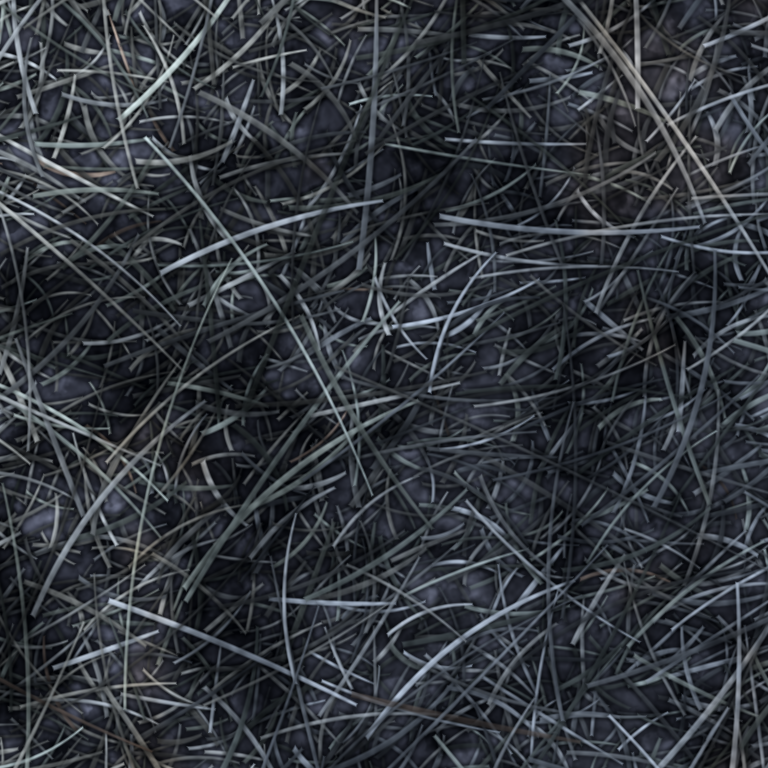
Reproduce this texture procedurally as a Shadertoy shader.

```glsl
#define LAYERS 18
#define FINE_CELL 0.061
#define LONG_CELL 0.40
#define THIN 0.0018
#define THICK 0.0039
#define SOFTNESS 0.0019
#define SHADOW_REACH 0.0075
#define SHADOW_DEPTH 0.32
#define DARK_STEM 0.14
#define PALE_STEM 0.66
#define EXPOSURE 1.72
#define SHOULDER 0.70

// Integer hash: three random values per cell
vec3 hash3(ivec3 cell) {
    uvec3 v = uvec3(cell) * 1664525u + 1013904223u;
    v.x += v.y * v.z; v.y += v.z * v.x; v.z += v.x * v.y;
    v ^= v >> 16u;
    v.x += v.y * v.z; v.y += v.z * v.x; v.z += v.x * v.y;
    return vec3(v >> 8u) / 16777216.0;
}

float noise(vec2 p, int seed) {
    ivec2 i = ivec2(floor(p));
    vec2 f = fract(p);
    f = f * f * (3.0 - 2.0 * f);
    float a = hash3(ivec3(i, seed)).x;
    float b = hash3(ivec3(i + ivec2(1, 0), seed)).x;
    float c = hash3(ivec3(i + ivec2(0, 1), seed)).x;
    float d = hash3(ivec3(i + ivec2(1, 1), seed)).x;
    return mix(mix(a, b, f.x), mix(c, d, f.x), f.y);
}

float fbm(vec2 p, int seed) {
    float sum = 0.0, gain = 0.53;
    for (int i = 0; i < 4; i++) {
        sum += gain * noise(p, seed + i);
        p = mat2(0.8, 0.6, -0.6, 0.8) * p * 2.1;
        gain *= 0.5;
    }
    return sum;
}

// Tapered bent stem: x = distance outside the edge, y = position across
vec2 stem(vec2 p, float angle, float halfLength, float bend, float width) {
    float c = cos(angle), s = sin(angle);
    vec2 q = vec2(c * p.x + s * p.y, c * p.y - s * p.x);
    float along = q.x / halfLength;
    float slope = 2.0 * bend * along;
    float across = (q.y - bend * halfLength * (along * along - 0.33)) / sqrt(1.0 + slope * slope);
    float taper = width * (1.0 - 0.3 * along * along - 0.2 * along);
    return vec2(max(abs(across) - taper, abs(q.x) - halfLength), across / width);
}

vec3 soil(vec2 uv) {
    float litter = fbm(uv * 28.0, 40);
    float flakes = smoothstep(0.5, 0.62, fbm(uv * 22.0 + 7.0, 50));
    float tone = 0.02 + 0.17 * litter + 0.14 * flakes * litter;
    return tone * vec3(0.96, 0.97, 1.1);
}

vec3 stemColor(vec3 rnd, float cool, float corner) {
    float tone = mix(DARK_STEM, PALE_STEM, pow(rnd.x, 1.6));
    vec3 tint = mix(vec3(1.0, 1.0, 0.93), vec3(0.94, 1.0, 1.06), clamp(cool + rnd.y - 0.4, 0.0, 1.0));
    tint = mix(tint, vec3(0.93, 1.04, 0.95), 0.6 * step(0.8, rnd.z));
    tint = mix(tint, vec3(1.25, 0.95, 0.75), 0.6 * step(rnd.z, 0.008 + 0.03 * corner));
    return tone * tint * (1.0 + 0.2 * corner);
}

// One stem per cell, drawn over the layers below
void drawLayer(inout vec3 col, vec2 uv, int layer, float cool, float corner) {
    float rise = float(layer) / float(LAYERS - 1);
    float size = mix(FINE_CELL, LONG_CELL, rise * rise);
    vec2 p = uv + hash3(ivec3(layer, 3, 91)).xy * size;
    ivec2 home = ivec2(floor(p / size));
    for (int j = -1; j <= 1; j++)
    for (int i = -1; i <= 1; i++) {
        ivec2 cell = home + ivec2(i, j);
        vec3 place = hash3(ivec3(cell, layer * 3 + 100));
        vec3 form = hash3(ivec3(cell, layer * 3 + 101));
        vec3 shade = hash3(ivec3(cell, layer * 3 + 102));

        // Directions lean to a shallow climb, with some upright stems
        float turn = place.z * 2.0 - 1.0;
        float angle = 0.45 + 1.57 * mix(turn, turn * abs(turn), 0.35 + 0.4 * rise);
        float halfLength = size * mix(0.4, 0.85, form.x);
        float bend = (form.y - 0.5) * mix(0.55, 0.28, rise);
        float width = mix(THIN, THICK, form.z * form.z) * mix(0.95, 1.1, rise);
        vec2 s = stem(p - (vec2(cell) + place.xy) * size, angle, halfLength, bend, width);

        float shadow = 1.0 - smoothstep(0.0, SHADOW_REACH, s.x);
        float cover = 1.0 - smoothstep(-SOFTNESS, SOFTNESS, s.x);
        float lit = 0.93 + 0.17 * clamp(s.y, -1.0, 1.0);
        vec3 tone = stemColor(shade, cool, corner) * lit * mix(0.9, 1.12, rise);
        col *= 1.0 - SHADOW_DEPTH * shadow;
        col = mix(col, tone, cover * mix(0.65, 0.95, shade.y));
    }
}

void mainImage(out vec4 fragColor, in vec2 fragCoord) {
    vec2 uv = fragCoord / iResolution.y;
    float cool = smoothstep(-0.3, 0.9, uv.x - 0.5 * uv.y);
    float corner = 1.0 - smoothstep(0.05, 0.4, length(uv - vec2(0.0, 0.9)));

    vec3 col = soil(uv);
    for (int layer = 0; layer < LAYERS; layer++)
        drawLayer(col, uv, layer, cool, corner);

    // Dark hollows, fine mottling and faint rusty patches
    float hollow = smoothstep(0.28, 0.66, fbm(uv * 6.5, 70));
    col *= mix(0.6, 1.22, hollow);
    col *= 0.8 + 0.4 * noise(uv * 105.0, 80);
    float rust = smoothstep(0.6, 0.75, fbm(uv * 5.0 + 3.0, 60));
    col *= mix(vec3(1.0), vec3(1.08, 0.99, 0.9), rust);

    // Exposure with a soft shoulder, then bluish haze at the lower right
    col = EXPOSURE * col / (1.0 + SHOULDER * col);
    col = col * vec3(0.97, 1.0, 1.05) - vec3(0.026, 0.022, 0.014);
    col = mix(col, vec3(0.22, 0.24, 0.27), 0.14 * cool * hollow);
    fragColor = vec4(clamp(col, 0.0, 1.0), 1.0);
}
```
